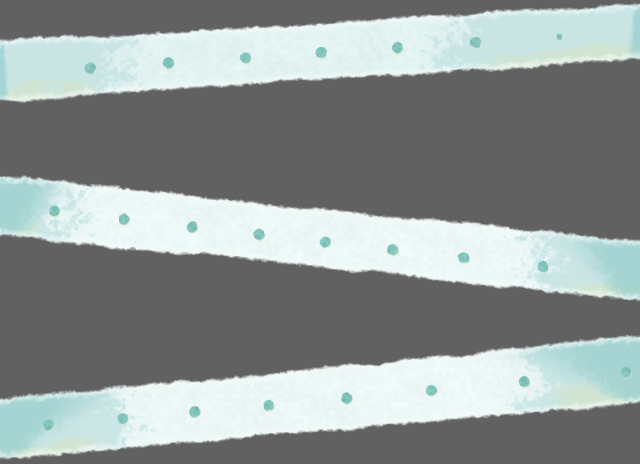
This background is drawn by a Shadertoy shader. Its source:

```glsl
// Three torn strips of washed paper zigzag over a flat grey ground.
// Each strip is a band between two bowed lines, roughened by value noise and
// tinted with speckled teal washes; a loop then stamps a row of dots along it.

const vec3 GROUND = vec3(0.38);
const vec3 WHITE  = vec3(0.96, 0.985, 0.98);
const vec3 PALE   = vec3(0.775, 0.892, 0.89);
const vec3 TEAL   = vec3(0.61, 0.815, 0.81);
const vec3 STRAW  = vec3(0.83, 0.895, 0.80);
const vec3 DOT    = vec3(0.51, 0.765, 0.735);

float hash(vec2 p) {
    return fract(sin(dot(p, vec2(127.1, 311.7))) * 43758.5453);
}

float noise(vec2 p) {
    vec2 i = floor(p), f = fract(p);
    f = f * f * (3.0 - 2.0 * f);
    return mix(mix(hash(i), hash(i + vec2(1, 0)), f.x),
               mix(hash(i + vec2(0, 1)), hash(i + vec2(1, 1)), f.x), f.y);
}

float fbm(vec2 p) {
    float sum = 0.0, amp = 0.5;
    for (int i = 0; i < 4; i++) {
        sum += amp * noise(p);
        p = p * 2.1 + 17.3;
        amp *= 0.5;
    }
    return sum / 0.9375;
}

// Height at x of a line from ends.x to ends.y, bowed at its middle
float bowedLine(float x, vec2 ends, float bow) {
    return mix(ends.x, ends.y, x) + bow * 4.0 * x * (1.0 - x);
}

// Uneven offset of a torn edge
float tear(vec2 p) {
    return 0.006 * (noise(vec2(p.x * 22.0, p.y * 6.0)) - 0.5)
         + 0.007 * (fbm(p * 130.0) - 0.5);
}

// wash: where the left tint ends and the right one starts
// deep: widths of the darker teal at both ends; slant: its lean to the top
vec3 paintStrip(vec3 base, vec2 p, vec2 top, vec2 bottom, vec2 bow,
                vec2 wash, vec2 deep, float slant, vec3 paper) {
    float yTop = bowedLine(p.x, top, bow.x);
    float yBottom = bowedLine(p.x, bottom, bow.y);
    float v = (p.y - yBottom) / (yTop - yBottom);
    float edge = min(yTop - p.y, p.y - yBottom) + tear(p);
    float mask = smoothstep(-0.0025, 0.0035, edge);

    // Paper with faint mottling
    float cloud = fbm(p * vec2(24.0, 34.0));
    float grain = fbm(p * 150.0);
    vec3 col = paper + 0.05 * (grain - 0.5) + 0.03 * (cloud - 0.5);

    // Pale wash at both ends, broken into speckles where it stops
    float inside = max(wash.x - p.x, p.x - wash.y);
    float ragged = inside + 0.13 * (cloud - 0.5) + 0.12 * (grain - 0.5);
    col = mix(col, PALE, 0.92 * smoothstep(-0.025, 0.025, ragged));

    // Straw stain low down, inside the washes
    float stain = smoothstep(0.34, 0.12, v + 0.5 * (cloud - 0.5));
    col = mix(col, STRAW, 0.8 * stain * smoothstep(0.02, 0.08, inside));

    // Deeper teal at the very ends
    vec2 reach = deep * (1.0 + slant * (v - 0.5));
    vec2 ends = vec2(p.x, 1.0 - p.x) + 0.3 * deep * (grain - 0.5);
    vec2 dark = smoothstep(reach, reach * 0.35, ends);
    col = mix(col, TEAL, 0.8 * max(dark.x, dark.y));

    // Chalky rim
    float rim = smoothstep(0.013, 0.002, edge + 0.012 * (grain - 0.5));
    col = mix(col, WHITE, 0.6 * rim);
    return mix(base, col, mask);
}

// Row of dots between two points; bend shifts the spacing along the row
vec3 paintDots(vec3 base, vec2 p, vec2 start, vec2 end, int count,
               float bend, float power, float lastSize) {
    vec3 col = base;
    for (int i = 0; i < count; i++) {
        float s = float(i) / float(count - 1);
        float x = mix(start.x, end.x, s) + bend * pow(s, power) * (1.0 - s);
        float along = (x - start.x) / (end.x - start.x);
        vec2 q = p - vec2(x, mix(start.y, end.y, along));
        float size = mix(0.0087, lastSize, step(0.99, s));
        float wobble = 0.002 * (noise(p * 190.0) - 0.5);
        float halo = length(q - vec2(0.001, -0.0015)) - size + wobble;
        float disc = length(q) - size + wobble;
        col = mix(col, STRAW, 0.8 * smoothstep(0.001, -0.001, halo));
        vec3 ink = DOT + 0.10 * (noise(p * 260.0) - 0.5);
        col = mix(col, ink, smoothstep(0.001, -0.0015, disc));
    }
    return col;
}

void mainImage(out vec4 fragColor, in vec2 fragCoord) {
    // Canvas width is one unit
    vec2 p = fragCoord / iResolution.xy * vec2(1.0, 0.7266);
    vec3 col = GROUND;

    // Top strip
    col = paintStrip(col, p, vec2(0.664, 0.723), vec2(0.567, 0.632), vec2(-0.003, 0.002),
                     vec2(0.19, 0.71), vec2(0.013, 0.018), -0.7, vec3(0.885, 0.952, 0.947));
    col = paintDots(col, p, vec2(0.141, 0.620), vec2(0.874, 0.669), 7, -0.09, 3.0, 0.005);

    // Middle strip
    col = paintStrip(col, p, vec2(0.453, 0.350), vec2(0.357, 0.255), vec2(-0.002, 0.002),
                     vec2(0.10, 0.85), vec2(0.09, 0.10), 1.0, vec3(0.925, 0.970, 0.965));
    col = paintDots(col, p, vec2(0.085, 0.396), vec2(0.848, 0.309), 8, -0.163, 3.0, 0.0087);

    // Bottom strip
    col = paintStrip(col, p, vec2(0.104, 0.202), vec2(0.005, 0.095), vec2(-0.004, 0.001),
                     vec2(0.19, 0.82), vec2(0.13, 0.14), 1.6, vec3(0.925, 0.970, 0.965));
    col = paintDots(col, p, vec2(0.0755, 0.061), vec2(0.978, 0.143), 8, -0.267, 1.5, 0.0087);

    fragColor = vec4(col, 1.0);
}
```
